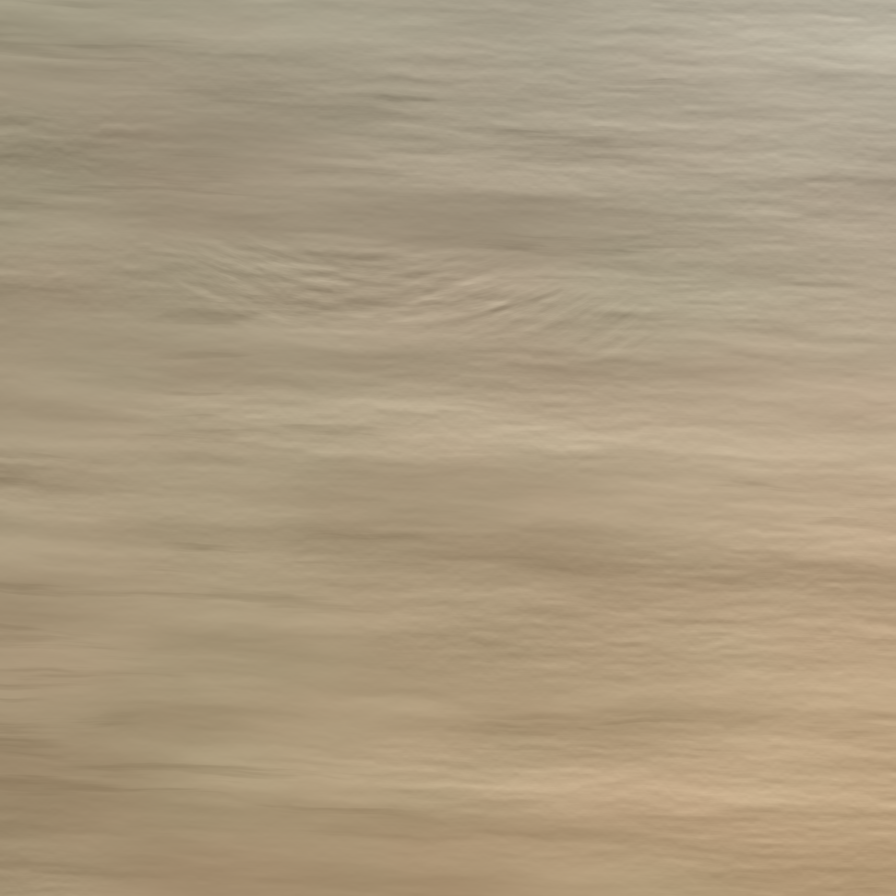
Give the GLSL for this texture, as a three.js fragment shader.

```glsl
// Pale, softly lit wood: broad horizontal bands, fine embossed grain,
// sparse dark pores and one belt of curved ripple figure.
// All layers are stretched value noise over a four-corner light gradient.

varying vec2 vUv;

const vec3 TOP_LEFT = vec3(0.622, 0.588, 0.505);
const vec3 TOP_RIGHT = vec3(0.680, 0.656, 0.596);
const vec3 BOTTOM_LEFT = vec3(0.625, 0.555, 0.442);
const vec3 BOTTOM_RIGHT = vec3(0.738, 0.632, 0.498);
const vec3 BAND_TINT = vec3(1.0, 0.99, 0.94);
const vec3 ROSY_SHIFT = vec3(0.022, -0.012, -0.004);

float hash(vec2 cell) {
  vec3 p = fract(cell.xyx * vec3(0.1031, 0.1030, 0.0973));
  p += dot(p, p.yzx + 33.33);
  return fract((p.x + p.y) * p.z);
}

float valueNoise(vec2 p) {
  vec2 cell = floor(p);
  vec2 f = fract(p);
  f = f * f * f * (f * (f * 6.0 - 15.0) + 10.0);
  float low = mix(hash(cell), hash(cell + vec2(1.0, 0.0)), f.x);
  float high = mix(hash(cell + vec2(0.0, 1.0)), hash(cell + 1.0), f.x);
  return mix(low, high, f.y);
}

// Layered noise, centred on zero; each octave is turned a little off axis.
float fbm(vec2 p) {
  float sum = 0.0;
  float weight = 0.5;
  for (int i = 0; i < 4; i++) {
    sum += weight * (valueNoise(p) - 0.5);
    p = vec2(p.x + 0.12 * p.y, p.y - 0.06 * p.x) * 2.03 + 17.3;
    weight *= 0.5;
  }
  return sum;
}

// Lit slope of a noise surface, as if light came from above.
float relief(vec2 p, float reach) {
  return fbm(p) - fbm(p + vec2(0.0, reach));
}

vec3 lightGradient(vec2 uv) {
  vec3 lower = mix(BOTTOM_LEFT, BOTTOM_RIGHT, uv.x);
  vec3 upper = mix(TOP_LEFT, TOP_RIGHT, uv.x);
  float centreGlow = uv.x * (1.0 - uv.x) * uv.y * (1.0 - uv.y);
  return mix(lower, upper, smoothstep(0.0, 1.15, uv.y)) + 0.16 * centreGlow;
}

// Curved short strokes confined to a ragged belt above the middle.
float rippleFigure(vec2 uv, float raggedness) {
  float bend = uv.x - 0.42;
  float across = uv.y - 1.1 * bend * bend;
  float belt = uv.y - 0.67 + 0.14 * bend + 0.12 * raggedness;
  float mask = exp(-belt * belt * 1100.0);
  mask *= smoothstep(0.12, 0.32, uv.x) * (1.0 - smoothstep(0.55, 0.80, uv.x));
  return mask * relief(vec2(uv.x * 17.0, across * 100.0), 0.55);
}

void main() {
  // Fibres wander gently and fall slightly to the right.
  float wander = fbm(vUv * vec2(2.5, 4.0) + 3.7);
  float waver = fbm(vUv * vec2(12.0, 22.0) + 31.0);
  vec2 fibre = vec2(vUv.x, vUv.y + 0.030 * vUv.x + 0.025 * wander + 0.006 * waver);

  // Broad bands, narrower streaks and soft clouds.
  float bands = fbm(fibre * vec2(1.5, 13.0) + 21.0);
  float streaks = fbm(fibre * vec2(3.2, 34.0) + 58.0);
  float clouds = fbm(vUv * vec2(4.5, 11.0) + 91.0);

  // Crisp grain shows in patches, mostly towards the top and right.
  float patches = valueNoise(fibre * vec2(3.5, 13.0) + 40.0);
  float exposure = smoothstep(0.25, 0.85, 0.65 * patches + 0.25 * vUv.x + 0.25 * vUv.y);
  float grain = relief(fibre * vec2(13.0, 95.0) + 12.0, 0.5);
  float fuzz = relief(vUv * vec2(75.0, 150.0) + 7.0, 0.6);

  // Sparse dark pores: the deepest parts of a very thin streak layer.
  float poreGaps = smoothstep(0.45, 0.80, valueNoise(fibre * vec2(3.2, 15.0) + 73.0));
  float pores = smoothstep(0.06, 0.30, fbm(fibre * vec2(5.0, 75.0) + 5.0)) * poreGaps;

  float tone = 0.160 * bands + 0.095 * streaks + 0.065 * clouds;
  tone += grain * mix(0.025, 0.100, exposure);
  tone += fuzz * mix(0.012, 0.044, exposure);
  tone += 0.17 * rippleFigure(vUv, clouds);
  tone -= 0.050 * pores;

  // Faint drift between rosy and greenish wood.
  float hue = fbm(vUv * vec2(4.0, 9.0) + 130.0);

  vec3 wood = lightGradient(vUv) + tone * BAND_TINT + hue * ROSY_SHIFT;
  gl_FragColor = vec4(wood, 1.0);
}
```
